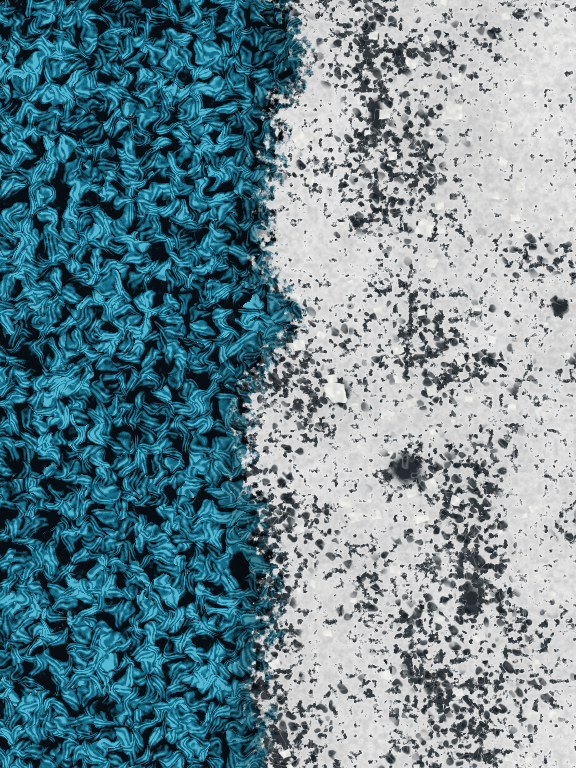
This texture is drawn by a WebGL 2 fragment shader. Its source:

```glsl
#version 300 es
precision highp float;
// A curly teal carpet on the left meets porous, gritty snow on the right.
// Yarn tufts are bent ellipses stacked by height; the snow is layered noise
// with round pores, fine threads and scattered pale crystals.
uniform vec2 u_resolution;
out vec4 outColor;

#define TUFT_FREQ 33.0
#define PORE_FREQ 62.0
#define CRYSTAL_FREQ 19.0
#define BAND_WIDTH 0.11
#define EDGE_FRAY 0.11
#define INK vec3(0.025, 0.055, 0.075)
#define SLATE vec3(0.06, 0.22, 0.28)
#define TEAL vec3(0.08, 0.43, 0.54)
#define PALE_TEAL vec3(0.33, 0.73, 0.83)
#define SNOW vec3(0.87)

float hash(vec2 p) {
  vec3 q = fract(p.xyx * vec3(0.1031, 0.1030, 0.0973));
  q += dot(q, q.yzx + 33.33);
  return fract((q.x + q.y) * q.z);
}
vec2 hash2(vec2 p) { return vec2(hash(p + 17.3), hash(p + 71.9)); }
mat2 rotate(float a) { return mat2(cos(a), -sin(a), sin(a), cos(a)); }

float noise(vec2 p) {
  vec2 i = floor(p), f = fract(p);
  f = f * f * (3.0 - 2.0 * f);
  return mix(mix(hash(i), hash(i + vec2(1, 0)), f.x),
             mix(hash(i + vec2(0, 1)), hash(i + vec2(1, 1)), f.x), f.y);
}
float fbm(vec2 p) {
  float sum = 0.0, amp = 0.53;
  for (int i = 0; i < 4; i++) {
    sum += amp * noise(p);
    p = rotate(0.6) * p * 2.03 + 5.7;
    amp *= 0.5;
  }
  return sum;
}
float bump(float x, float centre, float width) {
  float d = (x - centre) / width;
  return exp(-d * d);
}

// Horizontal position of the carpet border at height y (measured downward)
float border(float y) {
  return 0.455 + 0.065 * bump(y, 0.08, 0.08) + 0.025 * bump(y, 0.22, 0.10)
    + 0.055 * bump(y, 0.55, 0.05) - 0.035 * bump(y, 0.76, 0.11)
    + 0.025 * bump(y, 1.04, 0.07);
}

// Carpet: the highest tuft at each point gives the shading
vec3 carpet(vec2 p) {
  vec2 q = p * TUFT_FREQ + 0.7 * vec2(noise(p * 45.0), noise(p * 45.0 + 30.0));
  float top = -1.0, light = 0.0;
  for (int k = 0; k < 18; k++) {
    vec2 cell = floor(q) + vec2(k % 3 - 1, (k / 3) % 3 - 1);
    vec2 id = cell + float(k / 9) * 57.0;
    vec2 l = rotate(6.283 * hash(id)) * (q - cell - hash2(id));
    l.y += (hash(id + 9.0) - 0.5) * 2.2 * l.x * l.x;
    float body = 1.0 - dot(l * vec2(1.35, 2.7), l * vec2(1.35, 2.7));
    float height = body + 0.7 * hash(id + 4.0);
    if (body > 0.0 && height > top) {
      top = height;
      float fibre = 0.5 + 0.5 * sin(l.x * 9.0 + l.y * 24.0 + 5.0 * noise(q * 3.0));
      light = sqrt(body) * (0.38 + 0.42 * fibre) + 0.35 * (hash(id + 2.0) - 0.5);
    }
  }
  light += 0.62 * (fbm(p * 130.0) - 0.5) + 0.35 * (fbm(p * 9.0) - 0.5);
  vec3 c = mix(INK, SLATE, smoothstep(0.08, 0.28, light));
  c = mix(c, TEAL, smoothstep(0.25, 0.46, light));
  return mix(c, PALE_TEAL, smoothstep(0.48, 0.84, light));
}

// Soft dark hollow, used both for grit density and for shading
float pit(vec2 p, vec2 centre, vec2 radius) {
  vec2 d = (p - centre) / radius;
  return exp(-dot(d, d) * 1.3);
}

// Snow: density steers how many grains and pores are dark
vec3 snow(vec2 p, float fromEdge) {
  float pits = pit(p, vec2(0.653, 0.20), vec2(0.020, 0.045))
    + pit(p, vec2(0.705, 0.815), vec2(0.045, 0.038))
    + pit(p, vec2(0.82, 1.04), vec2(0.022, 0.040))
    + pit(p, vec2(0.972, 0.533), vec2(0.022)) + pit(p, vec2(0.585, 0.68), vec2(0.034));
  float band = bump(p.x, 0.66 + 0.13 * p.y, BAND_WIDTH);
  float rim = bump(fromEdge, 0.03, 0.07) * smoothstep(0.3, 0.8, p.y);
  float density = 0.10 + 0.36 * band + 0.32 * rim + 0.75 * pits
    + 1.1 * (fbm(p * 11.0) - 0.5) - 0.12 * smoothstep(0.84, 0.96, p.x);
  float grain = fbm(p * 115.0);
  float dark = 0.85 * smoothstep(0.62, 0.82, grain + 0.30 * density);
  vec2 q = p * PORE_FREQ + 0.6 * noise(p * 90.0);
  for (int k = 0; k < 9; k++) {
    vec2 id = floor(q) + vec2(k % 3 - 1, k / 3 - 1);
    float radius = 0.18 + 0.42 * hash(id + 6.0);
    float hole = 1.0 - smoothstep(radius * 0.55, radius, length(q - id - hash2(id)));
    dark = max(dark, hole * smoothstep(0.5, 0.75, density + 0.55 * hash(id + 3.0)) * (0.55 + 0.6 * grain));
  }
  dark = max(dark, 0.9 * smoothstep(0.35, 0.85, pits + 0.5 * (grain - 0.5)));
  float thread = 1.0 - smoothstep(0.0, 0.07, abs(noise(p * 75.0 + 2.0 * noise(p * 30.0)) - 0.5));
  vec3 c = SNOW + 0.22 * (grain - 0.5) + 0.10 * (fbm(p * 5.0) - 0.5);
  c = mix(c, INK + 0.04, clamp(dark, 0.0, 0.96));
  return mix(c, vec3(0.72), thread * 0.42 * dark);
}

// Coverage of a tilted, slightly chipped square
float crystal(vec2 p, vec2 centre, float size, float angle) {
  vec2 d = abs(rotate(angle) * (p - centre)) - size * vec2(1.0, 0.85);
  float chipped = max(d.x, d.y) + size * 0.6 * (noise(p * 95.0) - 0.5);
  float soft = 0.8 / u_resolution.x;
  return 1.0 - smoothstep(-soft, soft, chipped);
}
float crystals(vec2 p, float fromEdge) {
  float cover = crystal(p, vec2(0.58, 0.68), 0.019, 0.1);
  cover = max(cover, crystal(p, vec2(0.788, 0.194), 0.017, 0.1));
  cover = max(cover, crystal(p, vec2(0.736, 0.396), 0.015, 0.2));
  cover = max(cover, crystal(p, vec2(0.52, 0.24), 0.016, 0.7));
  vec2 q = p * CRYSTAL_FREQ;
  for (int k = 0; k < 9; k++) {
    vec2 id = floor(q) + vec2(k % 3 - 1, k / 3 - 1);
    float size = (0.05 + 0.14 * hash(id + 8.0)) * step(0.5, hash(id)) / CRYSTAL_FREQ;
    float chip = crystal(p, (id + hash2(id)) / CRYSTAL_FREQ, size, hash(id + 5.0) - 0.5);
    cover = max(cover, chip * step(0.001, size) * smoothstep(-0.04, 0.02, fromEdge));
  }
  return cover;
}

void main() {
  vec2 p = vec2(gl_FragCoord.x, u_resolution.y - gl_FragCoord.y) / u_resolution.x;
  float fromEdge = p.x - border(p.y) + 0.05 * (fbm(p * 16.0) - 0.5);
  float frayed = fromEdge + EDGE_FRAY * (fbm(p * 125.0) - 0.5);
  vec3 wool = carpet(p) * (1.0 - 0.35 * smoothstep(-0.09, 0.0, fromEdge));
  vec3 color = mix(wool, snow(p, fromEdge), smoothstep(-0.018, 0.022, frayed));
  color = mix(color, vec3(0.96, 0.96, 0.95) - 0.12 * noise(p * 160.0), crystals(p, fromEdge));
  outColor = vec4(clamp(color, 0.0, 1.0), 1.0);
}
```
